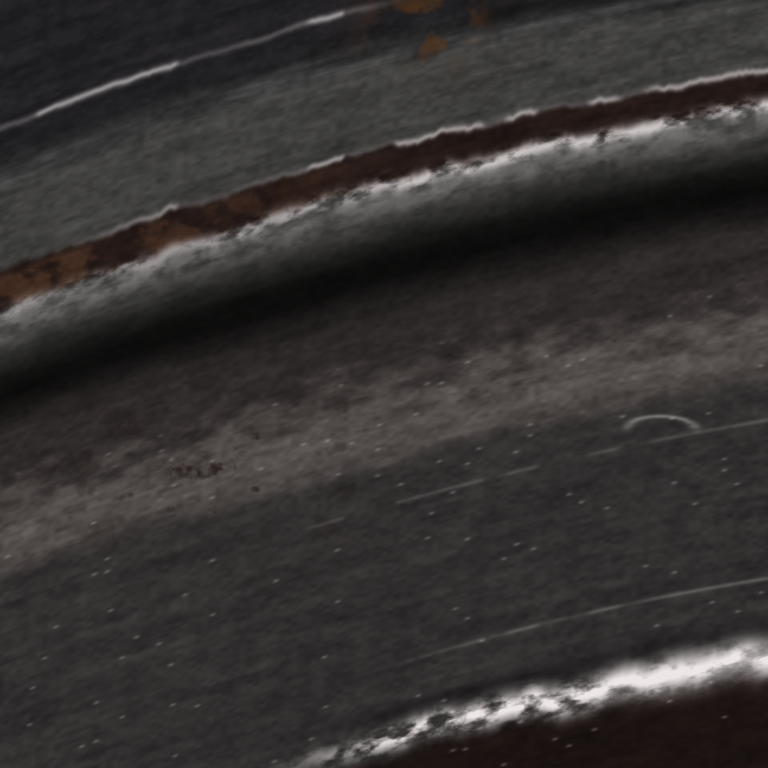
Write a WebGL 1 fragment shader that draws this texture.

```glsl
precision highp float;
// Worn dark metal with curved ridges: each ridge is a parabola across the canvas.
// Shading is blended from the distance to those curves, then streak noise,
// ragged highlights, rust and scattered specks are laid on top.

uniform vec2 u_resolution;

// Ridge curves: height below the top edge = x + y * u + z * u * u
const vec3 TOP_EDGE = vec3(0.169, -0.408, 0.163);
const vec3 RIM      = vec3(0.355, -0.387, 0.126);
const vec3 LIP      = vec3(0.410, -0.395, 0.122);
const vec3 GROOVE   = vec3(0.518, -0.367, 0.096);
const vec3 BAND_END = vec3(0.749, -0.322, 0.068);
const vec3 SCRATCH  = vec3(0.830, -0.400, 0.117);
const vec3 LOW_LINE = vec3(1.066, -0.469, 0.156);
const vec3 LOW_RIM  = vec3(1.121, -0.356, 0.088);

const vec3 COAL   = vec3(0.125, 0.120, 0.128);
const vec3 STEEL  = vec3(0.245, 0.243, 0.238);
const vec3 BROWN  = vec3(0.135, 0.096, 0.085);
const vec3 BLACK  = vec3(0.050, 0.048, 0.046);
const vec3 UMBER  = vec3(0.180, 0.162, 0.160);
const vec3 BAND   = vec3(0.325, 0.300, 0.290);
const vec3 PLATE  = vec3(0.192, 0.182, 0.182);
const vec3 SHINE  = vec3(0.930, 0.900, 0.900);
const vec3 RUST   = vec3(0.330, 0.205, 0.110);
const float GRAIN = 0.34;
const float SPECK_CELLS = 60.0;

float hash(vec2 p) {
  return fract(sin(dot(p, vec2(127.1, 311.7))) * 43758.5453);
}

float noise(vec2 p) {
  vec2 i = floor(p), f = fract(p);
  f = f * f * (3.0 - 2.0 * f);
  return mix(mix(hash(i), hash(i + vec2(1.0, 0.0)), f.x),
             mix(hash(i + vec2(0.0, 1.0)), hash(i + 1.0), f.x), f.y);
}

float fbm(vec2 p) {
  float sum = 0.0, amp = 0.5;
  for (int i = 0; i < 4; i++) {
    sum += amp * noise(p);
    p = p * 2.03 + 17.3;
    amp *= 0.5;
  }
  return sum / 0.9375;
}

// Signed distance below a ridge, measured vertically
float below(vec3 curve, vec2 p) {
  return p.y - (curve.x + p.x * (curve.y + p.x * curve.z));
}

float bell(float d, float width) {
  return exp(-d * d / (width * width));
}

void main() {
  vec2 p = gl_FragCoord.xy / u_resolution;
  p.y = 1.0 - p.y;
  float top = below(TOP_EDGE, p), rim = below(RIM, p), lip = below(LIP, p);
  float groove = below(GROOVE, p), bandEnd = below(BAND_END, p);
  float lowRim = below(LOW_RIM, p);

  // Noise stretched along the ridges, and finer mottling
  vec2 flow = vec2(p.x, groove);
  float streak = fbm(flow * vec2(9.0, 95.0));
  float mottle = fbm(flow * vec2(34.0, 65.0) + 5.0);
  float fine = noise(flow * vec2(120.0, 190.0));
  float ragged = (fbm(flow * vec2(26.0, 8.0)) - 0.5) * 0.020;

  // Upper plate and step
  vec3 col = mix(COAL, COAL * 1.12, streak);
  vec3 step1 = mix(COAL, STEEL, smoothstep(0.025, 0.095, top + ragged));
  step1 += 0.06 * bell(top - 0.065, 0.018) * (streak * 2.0 - 0.6);
  col = mix(col, step1, smoothstep(-0.006, 0.008, top));
  col *= 1.0 - 0.35 * bell(rim + 0.135, 0.011) * smoothstep(0.4, 0.7, p.x);

  // Brown recess, lit lip, then the black groove
  col = mix(col, BROWN, smoothstep(-0.006, 0.008, rim + ragged));
  vec3 slope = mix(STEEL * 1.15, BLACK, smoothstep(0.012, 0.105, lip));
  col = mix(col, slope, smoothstep(-0.008, 0.006, lip + ragged));

  // Broad light band, ending at the flat lower plate
  float q = groove / (groove - bandEnd);
  vec3 wide = mix(BLACK, UMBER, smoothstep(-0.02, 0.27, q));
  float lit = smoothstep(0.38, 0.84, q + (mottle - 0.5) * 0.25);
  wide = mix(wide, BAND, lit * (1.0 - 0.35 * smoothstep(0.85, 1.0, q)));
  col = mix(col, wide, smoothstep(-0.012, 0.012, groove));
  col = mix(col, PLATE, smoothstep(-0.014, 0.014, bandEnd + ragged));
  col = mix(col, BROWN * 0.8, smoothstep(0.012, 0.034, lowRim + ragged));
  col *= 1.0 - 0.35 * bell(lowRim + 0.035, 0.014) * smoothstep(0.3, 0.6, p.x);

  // Surface grain
  col *= 1.0 + GRAIN * (streak + mottle + fine * 0.6 - 1.3);

  // Rust at the top, reddish stains in the recess and dark pits on the band
  float patchy = smoothstep(0.40, 0.65, fbm(p * 32.0 + 3.0));
  col = mix(col, RUST, patchy * bell(length((p - vec2(0.56, 0.03)) * vec2(1.0, 1.5)), 0.065));
  float recess = smoothstep(0.0, 0.012, rim) * smoothstep(0.0, -0.012, lip);
  col += RUST * 0.35 * patchy * recess * (1.0 - smoothstep(0.1, 0.6, p.x));
  float pits = smoothstep(0.55, 0.72, fbm(p * 36.0 + 9.0));
  float pitArea = bell(length((p - vec2(0.28, 0.61)) * vec2(0.7, 1.3)), 0.12);
  col = mix(col, BROWN * 0.9, 0.75 * pits * pitArea);

  // Ragged highlights
  float chips = smoothstep(0.25, 0.65, fbm(flow * vec2(42.0, 70.0) + 31.0));
  float gaps = smoothstep(0.28, 0.58, noise(vec2(p.x * 28.0, 2.0)));
  float glow = 0.55 * bell(top + ragged * 0.5, 0.0045) * (0.35 + 0.65 * gaps)
             * (1.0 - smoothstep(0.47, 0.53, p.x));
  glow += 0.52 * bell(rim + ragged, 0.0045) * (0.25 + 0.75 * gaps) * smoothstep(0.02, 0.3, p.x);
  glow += mix(0.42, 0.72, smoothstep(0.2, 0.65, p.x)) * chips * bell(lip + ragged - 0.002, 0.010);
  glow += 0.16 * chips * bell(lip - 0.022, 0.020);
  glow += 0.13 * bell(below(SCRATCH, p), 0.0028) * gaps * smoothstep(0.25, 0.5, p.x);
  glow += 0.20 * bell(below(LOW_LINE, p), 0.0028) * (0.4 + 0.6 * gaps) * smoothstep(0.42, 0.75, p.x);
  float lowWidth = mix(0.013, 0.023, smoothstep(0.4, 0.95, p.x));
  glow += 1.05 * bell(lowRim + ragged, lowWidth) * smoothstep(0.31, 0.55, p.x)
        * mix(chips, 1.0, 0.55 * smoothstep(0.65, 0.95, p.x));

  // Small curled scratch
  vec2 curl = (p - vec2(0.86, 0.558)) / vec2(0.045, 0.016);
  glow += 0.33 * bell(length(curl) - 1.0, 0.16) * smoothstep(0.5, -0.2, curl.y) * (0.4 + 0.6 * chips);

  // Scattered specks on the lower half
  vec2 cell = flow * SPECK_CELLS, id = floor(cell);
  vec2 spot = 0.3 + 0.4 * vec2(hash(id + 3.0), hash(id + 8.0));
  float speck = bell(length((fract(cell) - spot) * vec2(0.7, 1.4)), 0.17);
  glow += 0.22 * speck * step(0.94, hash(id)) * smoothstep(0.06, 0.16, groove);

  col = mix(col, SHINE, clamp(glow, 0.0, 1.0));
  gl_FragColor = vec4(clamp(col, 0.0, 1.0), 1.0);
}
```
